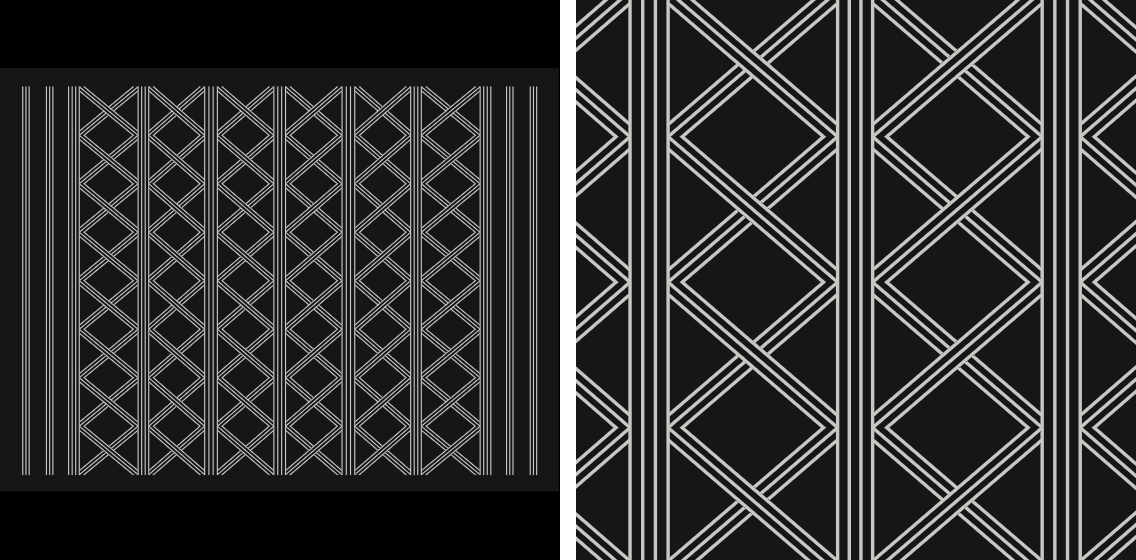
Left, the full canvas; right, a detail of the centre.
This pattern is drawn by a WebGL 2 fragment shader. Its source:

```glsl
#version 300 es
precision highp float;
// Dark panel with six lattice columns of pale, interlaced three-line straps.
// Four-line posts part the columns and line triples frame the sides; the
// layout is mirrored about the centre, so the weave changes hand there.
uniform vec2 u_resolution;
out vec4 fragColor;

// Distance to the nearest of three parallel lines around d = 0.
float tripleLine(float d, float gap) {
    return abs(d - gap * clamp(round(d / gap), -1.0, 1.0));
}

// Distance to the four lines of a post with the given half width.
float postLines(float x, float halfWidth) {
    float gap = halfWidth * 2.0 / 3.0;
    return abs(x + halfWidth - gap * clamp(round((x + halfWidth) / gap), 0.0, 3.0));
}

// Distance to the straps crossing a column; u runs 0..1 between its walls.
float lattice(float u, float v, float width, float rowHeight) {
    float toNormal = rowHeight * width / length(vec2(width, rowHeight));
    float rising = v - u;
    float falling = v + u;
    rising = (rising - round(rising)) * toNormal;
    falling = (falling - round(falling)) * toNormal;
    float over = tripleLine(rising, 4.2);
    float under = tripleLine(falling, 4.2);

    // Straps meet in a mitre at the walls and interlace at mid column.
    if (abs(u - 0.5) > 0.25) {
        return (v - round(v)) * (0.5 - u) > 0.0 ? over : under;
    }
    return abs(rising) < 5.0 ? over : min(over, under);
}

void main() {
    // The canvas is 768 units wide and high.
    vec2 p = gl_FragCoord.xy / u_resolution * 768.0;
    float pixel = 768.0 / min(u_resolution.x, u_resolution.y);
    float x = abs(p.x - 383.6);

    // Side triples.
    float d = min(tripleLine(x - 315.5, 4.4), tripleLine(x - 348.0, 4.4));

    // Posts, from the centre outwards, and the lattice between them.
    vec4 postCentre = vec4(0.0, 94.2, 186.9, 282.2);
    vec4 postHalf = vec4(8.0, 8.7, 7.3, 7.3);
    for (int i = 0; i < 4; i++) {
        d = min(d, postLines(x - postCentre[i], postHalf[i]));
        if (i < 3) {
            float inner = postCentre[i] + postHalf[i];
            float width = postCentre[i + 1] - postHalf[i + 1] - inner;
            float u = (x - inner) / width;
            if (u > 0.0 && u < 1.0) {
                d = min(d, lattice(u, (p.y - 117.0) / 66.5, width, 66.5));
            }
        }
    }

    // Strokes end at the top and bottom of the line field.
    float stroke = clamp(0.5 + (0.78 - d) / pixel, 0.0, 1.0);
    stroke *= clamp(0.5 + (266.5 - abs(p.y - 383.0)) / pixel, 0.0, 1.0);

    // Panel on black.
    float panel = clamp(0.5 + (290.5 - abs(p.y - 384.5)) / pixel, 0.0, 1.0);
    panel *= clamp(0.5 + (766.5 - p.x) / pixel, 0.0, 1.0);
    vec3 colour = mix(vec3(0.0), vec3(0.086), panel);
    colour = mix(colour, vec3(0.78, 0.78, 0.77), stroke);
    fragColor = vec4(colour, 1.0);
}
```
